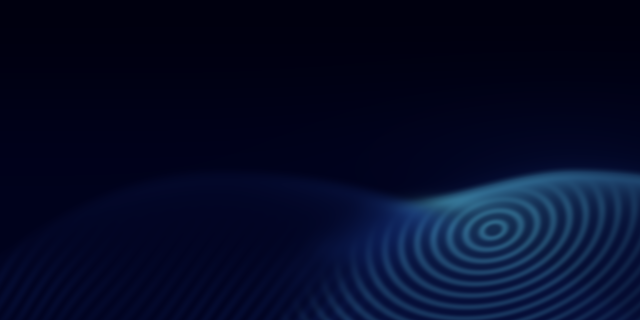
A Shadertoy shader for this background:

```glsl
const float TAU = 6.2831853;
const vec3 NIGHT = vec3(0.0, 0.0, 0.058);
const vec3 DUSK = vec3(0.0, 0.006, 0.108);
const vec3 NAVY = vec3(0.012, 0.022, 0.055);
const vec3 BLUE = vec3(0.04, 0.10, 0.20);
const vec3 TEAL = vec3(0.20, 0.43, 0.39);

float hash(vec2 cell) {
    vec2 h = fract(cell * vec2(0.1731, 0.3197));
    h += dot(h, h.yx + 19.19);
    return fract((h.x + h.y) * h.x * 7.13);
}

float noise(vec2 p) {
    vec2 cell = floor(p);
    vec2 f = fract(p);
    f = f * f * (3.0 - 2.0 * f);
    float low = mix(hash(cell), hash(cell + vec2(1, 0)), f.x);
    float high = mix(hash(cell + vec2(0, 1)), hash(cell + vec2(1, 1)), f.x);
    return mix(low, high, f.y);
}

float bell(vec2 p, vec2 centre, vec2 size) {
    vec2 q = (p - centre) / size;
    return exp(-dot(q, q));
}

vec2 rotate(vec2 p, float angle) {
    float c = cos(angle), s = sin(angle);
    return vec2(c * p.x + s * p.y, c * p.y - s * p.x);
}

// Crest heights of the two hills
float leftCrest(float x) {
    float d = x - 0.69;
    return 0.458 - (d < 0.0 ? 0.55 : 0.27) * d * d;
}

float rightCrest(float x) {
    float beyond = max(x - 1.8, 0.0);
    return mix(0.362, 0.462, smoothstep(1.2, 1.8, x)) - 0.3 * beyond * beyond;
}

// Soft upper edge with light fading downwards
float ridge(float depth, float edge, float fade) {
    return smoothstep(-edge, edge, depth) * exp(-max(depth, 0.0) / fade);
}

// Ring distance counted in ring spacings
float ringRadius(vec2 p, vec2 centre, vec2 spacing, float tilt) {
    return length(rotate(p - centre, tilt) / spacing);
}

void mainImage(out vec4 fragColor, in vec2 fragCoord) {
    vec2 p = fragCoord / iResolution.y;
    p.x *= 2.0 * iResolution.y / iResolution.x;
    float leftDepth = leftCrest(p.x) - p.y;
    float rightDepth = rightCrest(p.x) - p.y;

    // Night sky
    vec3 color = mix(DUSK, NIGHT, smoothstep(0.4, 1.0, p.y));
    color += BLUE * 0.16 * bell(p, vec2(1.75, 0.5), vec2(0.55, 0.2));

    // Left hill with faint diagonal strands
    float leftMask = smoothstep(-0.03, 0.04, leftDepth);
    float ridgeLight = 0.22 + 0.35 * smoothstep(0.7, 1.25, p.x);
    ridgeLight *= smoothstep(-0.15, 0.5, p.x) * (1.0 - smoothstep(1.25, 1.5, p.x));
    color += NAVY * 0.45 * leftMask;
    color += BLUE * ridgeLight * ridge(leftDepth, 0.028, 0.07);
    float bend = noise(p * vec2(4.0, 3.0));
    float strands = 0.5 + 0.5 * sin(125.0 * (p.x - 0.75 * p.y) + 5.0 * bend);
    float strandArea = bell(p, vec2(0.75, 0.0), vec2(0.35, 0.17))
                     + bell(p, vec2(0.05, 0.08), vec2(0.3, 0.14));
    color += BLUE * 0.28 * strands * strandArea * leftMask;

    // Blue haze in the valley
    vec2 hazePoint = rotate(p - vec2(1.17, 0.26), 0.55);
    float haze = bell(hazePoint, vec2(0.0), vec2(0.24, 0.085));
    color += BLUE * haze * (0.45 + 0.4 * noise(p * 13.0)) * leftMask;

    // Body of the right hill
    float flank = smoothstep(-0.06, 0.22, p.x - 1.05 * p.y - 0.87);
    float hill = smoothstep(-0.012, 0.025, rightDepth) * flank;
    color += (NAVY * 0.5 + BLUE * 0.28) * hill;
    color += TEAL * 0.2 * hill * bell(p, vec2(1.55, 0.29), vec2(0.24, 0.13));

    // Tilted concentric rings
    float radius = ringRadius(p, vec2(1.542, 0.281), vec2(0.052, 0.034), 0.3);
    float wave = 0.5 + 0.5 * cos(TAU * (radius - 0.7));
    float strength = 0.58 * exp(-0.045 * radius) * smoothstep(0.0, 0.7, radius);
    strength *= 1.0 - 0.5 * smoothstep(1.65, 2.0, p.x - 0.4 * p.y);
    strength *= smoothstep(0.01, 0.12, rightDepth);
    color += mix(BLUE, TEAL, 0.8) * strength * pow(wave, 1.4) * hill;

    // Bright crest and its glow
    float crestSpan = smoothstep(1.17, 1.5, p.x);
    float crestLight = mix(0.92, 0.62, smoothstep(1.6, 2.0, p.x));
    color += TEAL * crestSpan * crestLight * ridge(rightDepth, 0.022, 0.06);
    color += TEAL * 0.3 * bell(p, vec2(1.38, 0.365), vec2(0.13, 0.028));
    color += BLUE * 0.4 * crestSpan * exp(-abs(rightDepth) / 0.035);

    fragColor = vec4(clamp(color, 0.0, 1.0), 1.0);
}
```
